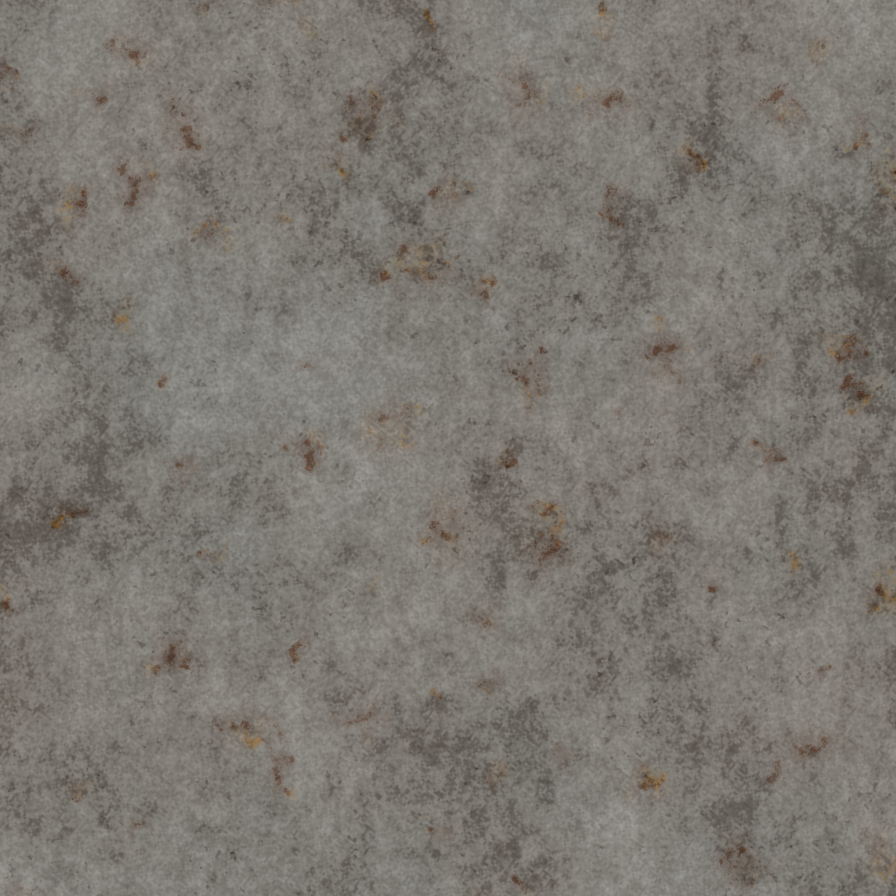
Reproduce this texture procedurally as a WebGL 1 fragment shader.

```glsl
precision highp float;
uniform vec2 u_resolution;

#define BLOTCH_SCALE 8.0
#define BLOTCH_DEPTH 0.033
#define MOTTLE_DEPTH 0.027
#define STREAK_DEPTH 0.009
#define GRAIN_DEPTH 0.060
#define STIPPLE_DEPTH 0.045
#define PIT_DEPTH 0.09
#define RUST_GRID 10.0
#define RUST_CHANCE 0.8
#define CONCRETE vec3(0.495, 0.482, 0.457)
#define RUST_DARK vec3(0.31, 0.20, 0.14)
#define RUST_OCHRE vec3(0.52, 0.39, 0.22)

float hash(vec2 p) {
  vec3 q = fract(p.xyx * 0.1031);
  q += dot(q, q.yzx + 33.33);
  return fract((q.x + q.y) * q.z);
}

// Smooth value noise in -1..1
float noise(vec2 p) {
  vec2 cell = floor(p);
  vec2 f = fract(p);
  f = f * f * (3.0 - 2.0 * f);
  float low = mix(hash(cell), hash(cell + vec2(1.0, 0.0)), f.x);
  float high = mix(hash(cell + vec2(0.0, 1.0)), hash(cell + 1.0), f.x);
  return mix(low, high, f.y) * 2.0 - 1.0;
}

// Octaves are rotated to hide the lattice
float fbm(vec2 p) {
  float sum = 0.0;
  float gain = 1.0;
  for (int i = 0; i < 5; i++) {
    sum += gain * noise(p);
    p = mat2(1.6, 1.2, -1.2, 1.6) * p + 17.3;
    gain *= 0.6;
  }
  return sum;
}

// Closeness to the nearest scattered rust spot: 1 at its centre, 0 at its rim
float rustField(vec2 uv) {
  vec2 p = uv * RUST_GRID;
  vec2 home = floor(p);
  float field = 0.0;
  for (int y = -1; y <= 1; y++) {
    for (int x = -1; x <= 1; x++) {
      vec2 cell = home + vec2(float(x), float(y));
      vec2 centre = cell + vec2(hash(cell + 11.7), hash(cell + 47.1));
      float size = hash(cell + 83.9);
      float radius = mix(0.14, 0.44, size * size);
      float stretch = mix(0.7, 1.4, hash(cell + 29.3));
      float dist = length((p - centre) * vec2(stretch, 1.0 / stretch));
      float present = step(hash(cell + 5.3), RUST_CHANCE);
      field = max(field, present * (1.0 - dist / radius));
    }
  }
  return field;
}

void main() {
  vec2 uv = gl_FragCoord.xy / u_resolution.y;
  vec2 turned = mat2(0.8, 0.6, -0.6, 0.8) * uv;

  // Cloudy stains with frayed edges, then finer mottling and grain
  vec2 warp = vec2(noise(turned * 60.0 + 3.1), noise(turned * 60.0 + 61.7)) * 0.016;
  float blotch = fbm((uv + warp) * BLOTCH_SCALE * vec2(1.1, 0.9) + 8.0);
  float mottle = fbm(uv * vec2(54.0, 42.0) + 90.0);
  float streak = noise(uv * vec2(130.0, 15.0) + 31.0);
  float speck = noise(turned * 170.0 + 7.7);
  float grain = noise(turned * 370.0 + 23.0) * 0.7 + speck * 0.4;
  float tone = BLOTCH_DEPTH * blotch + MOTTLE_DEPTH * mottle
             + STREAK_DEPTH * streak + GRAIN_DEPTH * grain;

  // Stippled dark patches inside the stains
  float stipple = -0.6 * mottle - 0.7 * grain - 0.75 * blotch;
  tone -= STIPPLE_DEPTH * smoothstep(0.35, 1.3, stipple);

  // Small dark pits, gathered in patches
  float patches = smoothstep(-0.3, 0.6, noise(turned * 18.0 + 140.0));
  float pitNoise = noise(turned * 150.0 + 55.0) + 0.45 * noise(uv * 290.0 + 19.0);
  tone -= PIT_DEPTH * patches * smoothstep(0.7, 1.0, pitNoise);

  // Slight warm drift of the grey
  float warmth = fbm(uv * 5.0 + 200.0);
  vec3 color = CONCRETE + tone * vec3(0.97, 1.02, 1.02);
  color += warmth * vec3(0.004, -0.001, -0.002);

  // Broken rust flecks inside a faint warm halo
  float field = rustField(uv + warp * 0.8);
  float ragged = fbm(turned * 95.0 + 300.0) + 0.7 * grain;
  float flecks = smoothstep(0.05, 1.0, 0.9 * field + 0.8 * ragged - 0.5);
  flecks *= smoothstep(0.0, 0.4, field);
  float hue = smoothstep(-0.1, 0.8, noise(turned * 40.0 + 410.0) + 0.5 * grain);
  vec3 rust = mix(RUST_DARK, RUST_OCHRE, hue) + tone * 0.9;
  color = mix(color, rust, 0.27 * field);
  color = mix(color, rust, 0.72 * flecks);

  gl_FragColor = vec4(clamp(color, 0.0, 1.0), 1.0);
}
```
